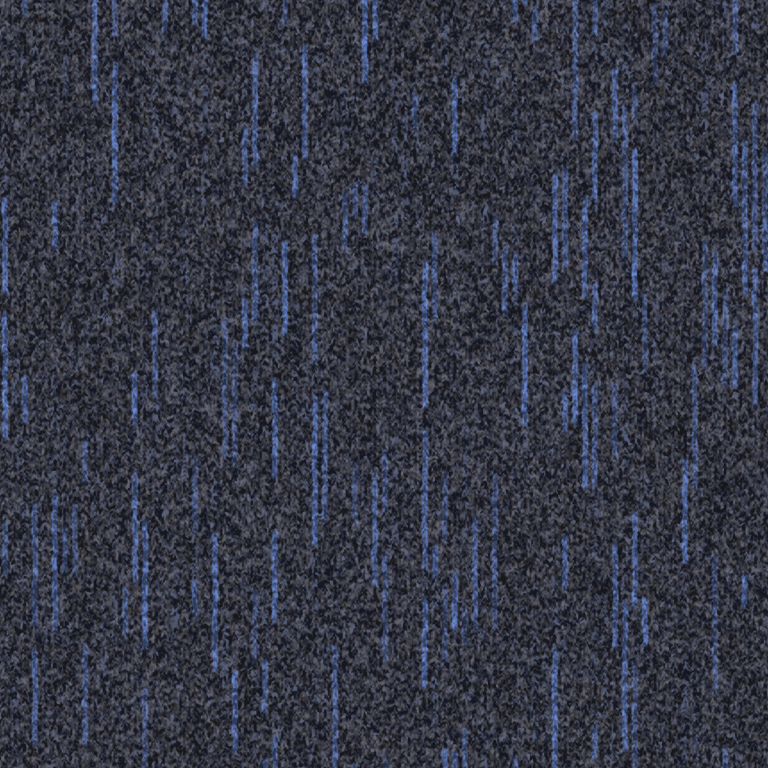
Give the GLSL for this texture, as a WebGL 1 fragment shader.

```glsl
precision highp float;
// Dark loop-pile carpet with fine speckled yarn and scattered vertical blue dashes.

uniform vec2 u_resolution;

const float COLUMNS = 76.8;      // tuft columns across the canvas
const float DASH_CELLS = 4.6;    // dash slots along each column

const vec3 SHADOW = vec3(0.085, 0.092, 0.125);
const vec3 YARN = vec3(0.345, 0.350, 0.400);
const vec3 BLUE_GREY = vec3(0.40, 0.44, 0.57);
const vec3 DASH_BLUE = vec3(0.33, 0.43, 0.67);

float hash(vec2 p) {
  vec3 q = fract(vec3(p.xyx) * vec3(0.1031, 0.1030, 0.0973));
  q += dot(q, q.yzx + 33.33);
  return fract((q.x + q.y) * q.z);
}

float noise(vec2 p) {
  vec2 cell = floor(p);
  vec2 f = fract(p);
  f = f * f * (3.0 - 2.0 * f);
  float low = mix(hash(cell), hash(cell + vec2(1.0, 0.0)), f.x);
  float high = mix(hash(cell + vec2(0.0, 1.0)), hash(cell + vec2(1.0, 1.0)), f.x);
  return mix(low, high, f.y);
}

// Yarn loops: slanted stitches in narrow ribs, plus finer fibre detail.
float pileHeight(vec2 uv) {
  float rib = abs(fract(uv.x * COLUMNS) - 0.5);
  vec2 slanted = uv + vec2(0.0, rib * 0.006);
  float loops = noise(slanted * vec2(250.0, 205.0) + 17.0);
  float fibres = noise(slanted * vec2(430.0, 370.0) + 71.0);
  float groove = cos(6.28318 * uv.x * COLUMNS * 2.0);
  float height = 0.43 + 0.95 * (loops - 0.5) + 0.85 * (fibres - 0.5);
  return clamp(height - 0.05 * groove, 0.0, 1.15);
}

// Mask of vertical dashes, one per slot at most, each with its own strength.
float dashes(vec2 uv, float seed, float chance, float halfWidth) {
  float column = floor(uv.x * COLUMNS);
  float wobble = (noise(vec2(column * 7.0 + seed, uv.y * 150.0)) - 0.5) * 0.0022;
  float side = abs((fract(uv.x * COLUMNS) - 0.5) / COLUMNS + wobble);
  float along = uv.y * DASH_CELLS + hash(vec2(column, seed)) * 9.0;
  vec2 slot = vec2(column + seed, floor(along));
  float present = step(hash(slot + 3.7), chance);
  float span = mix(0.2, 0.98, hash(slot + 11.3));
  float start = hash(slot + 23.9) * (1.0 - span);
  float y = fract(along);
  float ends = smoothstep(start, start + 0.05, y)
             * (1.0 - smoothstep(start + span - 0.05, start + span, y));
  float strength = mix(0.55, 1.0, hash(slot + 41.1));
  float body = 1.0 - smoothstep(halfWidth - 0.0012, halfWidth + 0.0013, side);
  return present * strength * ends * body;
}

void main() {
  vec2 uv = gl_FragCoord.xy / u_resolution;
  float pile = pileHeight(uv);

  // Charcoal ground, warmer or bluer from stitch to stitch
  vec3 color = mix(SHADOW, YARN, pile);
  float tint = noise(uv * vec2(190.0, 150.0) + 131.0) - 0.5;
  color += vec3(-0.025, -0.005, 0.035) * tint;
  color *= 0.95 + 0.1 * noise(uv * vec2(40.0, 9.0) + 53.0);

  // Sparse blue-grey speckles on the loop tips
  float speckle = smoothstep(0.72, 0.92, noise(uv * vec2(210.0, 180.0) + 211.0));
  color = mix(color, BLUE_GREY, 0.5 * speckle * smoothstep(0.25, 0.7, pile));

  // Half-buried threads beneath the bold dashes
  float buried = dashes(uv, 307.0, 0.3, 0.0032) * smoothstep(0.35, 0.8, pile);
  color = mix(color, DASH_BLUE * 0.85, 0.45 * buried);

  float bold = dashes(uv, 101.0, 0.34, 0.0034);
  vec3 thread = DASH_BLUE * (0.74 + 0.5 * pile);
  color = mix(color, thread, bold * (0.7 + 0.25 * pile));

  gl_FragColor = vec4(clamp(color, 0.0, 1.0), 1.0);
}
```
